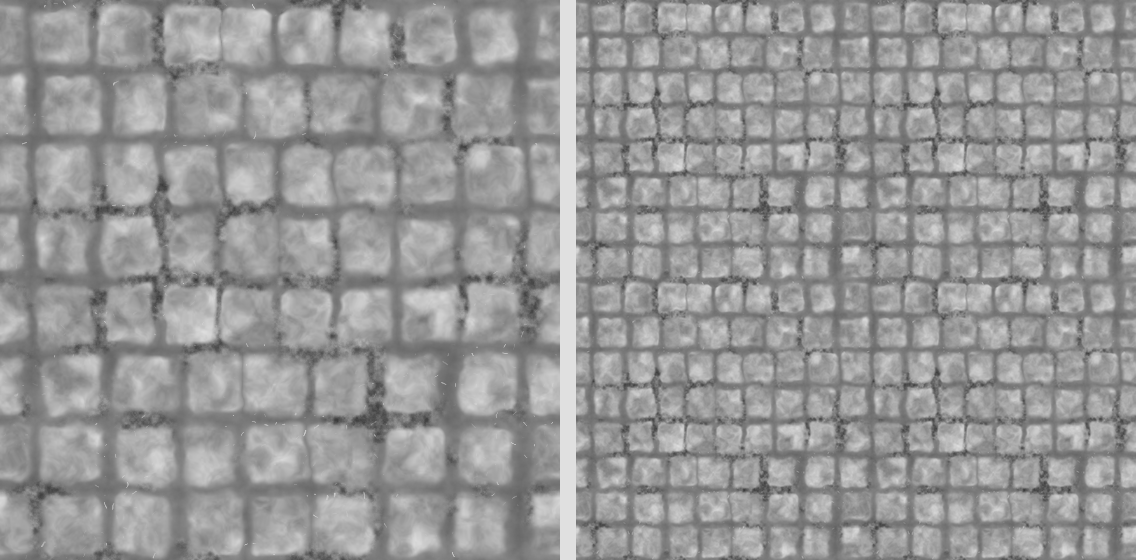
Left: one tile. Right: repeated 2 by 2.
A three.js fragment shader for this texture map:

```glsl
varying vec2 vUv;

const float ROWS = 8.0;
const float STONE_TONE = 0.66;
const float JOINT_TONE = 0.425;
const float CLOUD_CONTRAST = 0.44;
const float STONE_VARIATION = 0.05;
const float TILT = 1.3;
const float CORNER = 0.014;
const float COLUMN_JITTER = 0.14;
const float ROW_JITTER = 0.05;
const float TURN = 0.12;
const float DRIFT = 0.011;
const float HALO_TONE = 0.12;
const float HALO_WIDTH = 0.012;
const float GRIT_CONTRAST = 0.45;
const float FLECK_GRID = 56.0;
const float FLECK_TONE = 0.27;
const float TAU = 6.28318;

vec3 hash3(vec2 p) {
  vec3 h = fract((p.xyx + 17.0) * vec3(0.1031, 0.1030, 0.0973));
  h += dot(h, h.yxz + 33.33);
  return fract((h.xxy + h.yzz) * h.zyx);
}

// Value noise that wraps after a whole number of cells
float wrapNoise(vec2 uv, float cells, float seed) {
  vec2 p = uv * cells;
  vec2 c = floor(p);
  vec2 f = p - c;
  f = f * f * f * (f * (f * 6.0 - 15.0) + 10.0);
  vec2 a = mod(c, cells) + seed;
  vec2 b = mod(c + 1.0, cells) + seed;
  return mix(mix(hash3(a).x, hash3(vec2(b.x, a.y)).x, f.x),
             mix(hash3(vec2(a.x, b.y)).x, hash3(b).x, f.x), f.y);
}

float fbm(vec2 uv, float cells, float seed) {
  float sum = 0.0;
  float weight = 0.533;
  for (int i = 0; i < 4; i++) {
    sum += weight * wrapNoise(uv, cells, seed);
    cells *= 2.0;
    weight *= 0.5;
    seed += 31.0;
  }
  return sum;
}

vec2 warp(vec2 uv, float cells, float seed) {
  return vec2(wrapNoise(uv, cells, seed), wrapNoise(uv, cells, seed + 53.0)) - 0.5;
}

// The wider-set courses hold eight stones, the tighter ones nine
float columnsIn(float row) {
  return row > 2.5 && abs(row - 6.0) > 0.5 ? 9.0 : 8.0;
}

float roundedBox(vec2 p, vec2 extent, float radius) {
  vec2 q = abs(p) - extent + radius;
  return length(max(q, 0.0)) + min(max(q.x, q.y), 0.0) - radius;
}

// Nearest stone: x = signed distance, y = its own tone offset
vec2 nearestStone(vec2 p) {
  vec2 best = vec2(1.0, 0.0);
  for (int j = -1; j <= 1; j++) {
    float row = floor(p.y * ROWS) + float(j);
    float wrappedRow = mod(row, ROWS);
    float columns = columnsIn(wrappedRow);
    for (int i = -1; i <= 1; i++) {
      float column = floor(p.x * columns + 0.5) + float(i);
      vec2 id = vec2(mod(column, columns), wrappedRow);
      vec3 place = hash3(id + 5.0);
      vec3 form = hash3(id + 71.0);
      vec2 center = vec2((column + (place.x - 0.5) * COLUMN_JITTER) / columns,
                         (row + 0.5 + (place.y - 0.5) * ROW_JITTER) / ROWS);
      center.x += DRIFT * sin(TAU * center.x) - 0.005;
      vec2 extent = vec2(mix(0.35, 0.43, place.z) / columns, mix(0.37, 0.41, form.x) / ROWS);
      float angle = (form.y - 0.5) * TURN;
      vec2 local = mat2(cos(angle), sin(angle), -sin(angle), cos(angle)) * (p - center);
      float d = roundedBox(local, extent, CORNER);
      if (d < best.x) {
        float tilt = dot(local, vec2(form.z, place.z) - 0.5) * TILT;
        best = vec2(d, (form.z - 0.5) * STONE_VARIATION + tilt);
      }
    }
  }
  return best;
}

// Short straw-like flecks, one chance per cell
float flecks(vec2 uv) {
  vec2 p = (uv + warp(uv, 90.0, 211.0) * 0.006) * FLECK_GRID;
  vec2 cell = mod(floor(p), FLECK_GRID);
  vec3 place = hash3(cell + 131.0);
  vec3 form = hash3(cell + 307.0);
  vec2 local = fract(p) - mix(vec2(0.3), vec2(0.7), place.xy);
  vec2 along = vec2(cos(TAU * form.x), sin(TAU * form.x));
  float reach = mix(0.03, 0.26, form.y * form.y);
  local -= along * clamp(dot(local, along), -reach, reach);
  return (1.0 - smoothstep(0.02, 0.09, length(local))) * step(0.55, place.z) * form.z;
}

void main() {
  // Uneven outlines
  vec2 p = vUv + warp(vUv, 22.0, 3.0) * 0.012 + warp(vUv, 64.0, 19.0) * 0.005;
  vec2 stone = nearestStone(p);
  float softness = mix(0.003, 0.013, wrapNoise(vUv, 20.0, 41.0));
  float cover = 1.0 - smoothstep(-softness, softness, stone.x);

  // Mottled stone faces
  vec2 cloudUv = vUv + warp(vUv, 36.0, 83.0) * 0.014;
  float face = STONE_TONE + stone.y + (fbm(cloudUv, 28.0, 97.0) - 0.5) * CLOUD_CONTRAST;

  // Silted joints with patches of dark grit
  float silt = fbm(vUv, 14.0, 151.0);
  float grit = smoothstep(0.48, 0.66, fbm(vUv, 11.0, 173.0));
  float grain = fbm(vUv, 80.0, 191.0);
  float joint = JOINT_TONE + (silt - 0.5) * 0.14;
  joint += HALO_TONE * exp(-max(stone.x, 0.0) / HALO_WIDTH);
  joint += grit * ((grain - 0.5) * GRIT_CONTRAST - 0.04) + (grain - 0.5) * 0.06;

  // Debris gathers mostly in the joints
  float litter = smoothstep(0.45, 0.65, wrapNoise(vUv, 9.0, 229.0));
  float tone = mix(joint, face, cover);
  tone += FLECK_TONE * flecks(vUv) * litter * (1.0 - 0.85 * cover);
  gl_FragColor = vec4(vec3(clamp(tone, 0.0, 1.0)), 1.0);
}
```
